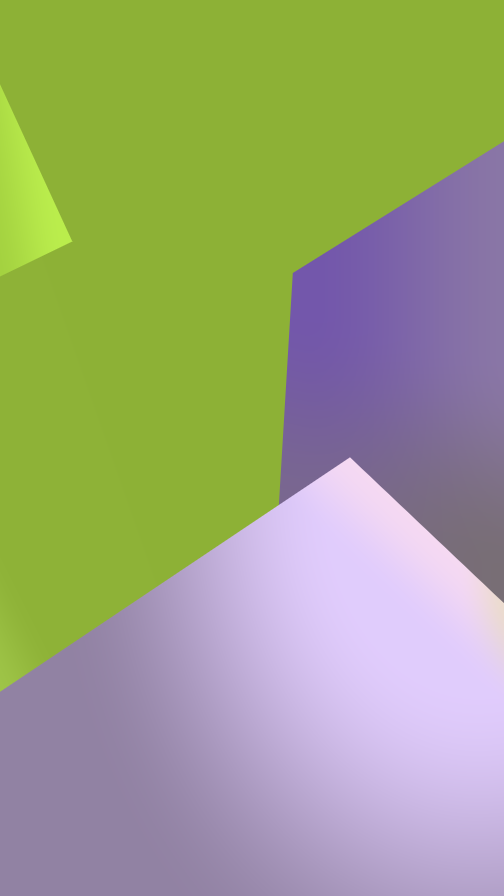
This background is drawn by a WebGL 1 fragment shader. Its source:

```glsl
precision highp float;
// Overlapping flat sheets: a lime card and two purple-lilac wedges on green.
// Each sheet is the intersection of two half-planes meeting at one corner,
// shaded by soft linear and radial gradients.

uniform vec2 u_resolution;

// Signed distance to the line a-b, positive to the left of its direction.
float side(vec2 p, vec2 a, vec2 b) {
  vec2 d = normalize(b - a);
  return dot(p - a, vec2(-d.y, d.x));
}

// Antialiased coverage of a signed distance, positive inside.
float cover(float d) {
  return clamp(d * u_resolution.y + 0.5, 0.0, 1.0);
}

vec3 backdrop(vec2 p) {
  vec3 green = vec3(0.553, 0.694, 0.212);
  float fold = side(p, vec2(0.183, 0.375), vec2(0.078, 0.675));
  green += 0.005 * smoothstep(0.0, 0.04, fold);
  float glow = side(p, vec2(0.060, 0.270), vec2(0.0, 0.390));
  return mix(green, vec3(0.62, 0.77, 0.28), smoothstep(0.0, 0.075, glow));
}

vec3 limeShade(vec2 p) {
  float t = dot(p - vec2(0.0, 0.70), vec2(12.0, 2.0));
  return mix(vec3(0.64, 0.82, 0.25), vec3(0.73, 0.93, 0.30), smoothstep(-0.1, 0.95, t));
}

vec3 violetShade(vec2 p) {
  vec3 violet = mix(vec3(0.45, 0.34, 0.67), vec3(0.54, 0.465, 0.65),
                    smoothstep(0.34, 0.58, p.x));
  vec3 gray = mix(vec3(0.475, 0.405, 0.56), vec3(0.47, 0.43, 0.46),
                  smoothstep(0.32, 0.56, p.x));
  float fade = p.y + 0.25 * (p.x - 0.33);
  return mix(gray, violet, smoothstep(0.42, 0.66, fade));
}

vec3 lilacShade(vec2 p, float rim) {
  float r = length((p - vec2(0.534, 0.453)) * vec2(1.0, 0.75));
  vec3 c = mix(vec3(0.88, 0.80, 0.99), vec3(0.57, 0.51, 0.64), smoothstep(0.16, 0.48, r));
  // Warm rim along the right-hand edge, turning cream at its lower end.
  vec3 warm = mix(vec3(0.96, 0.85, 0.95), vec3(0.92, 0.86, 0.80),
                  smoothstep(0.51, 0.57, p.x));
  return mix(c, warm, 1.0 - smoothstep(0.0, 0.085, rim));
}

void main() {
  vec2 p = gl_FragCoord.xy / u_resolution.y;
  vec3 color = backdrop(p);

  // Lime card at the upper left.
  vec2 tip = vec2(0.0807, 0.7305);
  float lime = min(side(p, vec2(0.0, 0.6914), tip), side(p, tip, vec2(0.0, 0.906)));
  color = mix(color, limeShade(p), cover(lime));

  // Violet sheet at the right.
  tip = vec2(0.3268, 0.6953);
  float violet = min(side(p, vec2(0.5625, 0.8424), tip), side(p, tip, vec2(0.3112, 0.4362)));
  color = mix(color, violetShade(p), cover(violet));

  // Lilac sheet in front.
  tip = vec2(0.3906, 0.4896);
  float rim = side(p, vec2(0.5625, 0.3268), tip);
  float lilac = min(rim, side(p, tip, vec2(0.0, 0.2279)));
  color = mix(color, lilacShade(p, rim), cover(lilac));

  gl_FragColor = vec4(color, 1.0);
}
```
